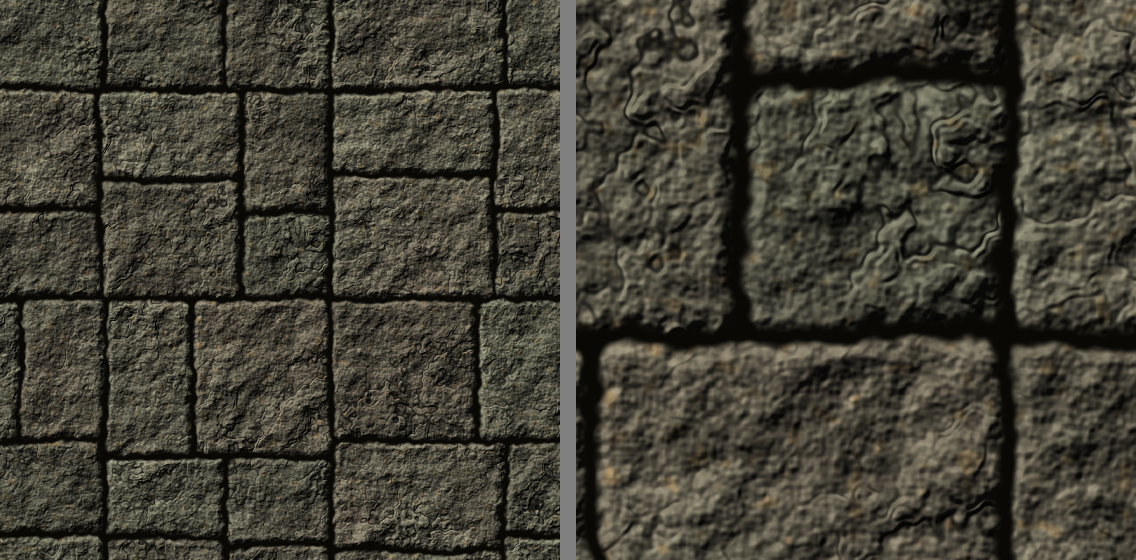
Left, the full canvas; right, a detail of the centre.
This texture is drawn by a Shadertoy shader. Its source:

```glsl
// Old wall of rough olive-grey ashlar blocks with narrow, nearly black joints.
// Recursive random cuts lay out the blocks; jagged ledges and gradient noise form
// a height field that is lit by its slope towards a light at the upper left.

const vec3  STONE_COOL  = vec3(0.286, 0.285, 0.238);
const vec3  STONE_WARM  = vec3(0.296, 0.278, 0.234);
const vec3  RUST_TINT   = vec3(1.12, 0.98, 0.78);
const vec3  JOINT_COLOR = vec3(0.036, 0.033, 0.019);
const vec2  LIGHT_DIR   = vec2(-0.6, 0.8);
const vec2  CRAG_DIR    = vec2(0.6, 0.8);
const vec2  LAYOUT_SHIFT = vec2(0.41, 0.16);
const float LAYOUT_SEED = 17.0;
const float EDGE_WIDTH  = 0.014;   // bevel from joint to block face
const float BEVEL_DEPTH = 0.010;
const float GRAIN_SLOPE = 0.18;    // steepness of the coarsest grain octave
const float GRAIN_GAIN  = 1.13;    // added steepness per finer octave
const float LIGHT_GAIN  = 0.78;
const float CREVICE_DARKNESS = 0.62;
const float SAMPLE_STEP = 0.0017;

vec2 hash2(vec2 p) {
    vec3 q = fract(p.xyx * vec3(0.1031, 0.1030, 0.0973));
    q += dot(q, q.yzx + 33.33);
    return fract((q.xx + q.yz) * q.zy);
}

float cornerSlope(vec2 cell, vec2 offset) {
    return dot(hash2(cell) * 2.0 - 1.0, offset);
}

float gradientNoise(vec2 p) {
    vec2 i = floor(p), f = p - i;
    vec2 u = f * f * f * (f * (f * 6.0 - 15.0) + 10.0);
    vec2 e = vec2(1.0, 0.0);
    float low  = mix(cornerSlope(i, f), cornerSlope(i + e, f - e), u.x);
    float high = mix(cornerSlope(i + e.yx, f - e.yx), cornerSlope(i + 1.0, f - 1.0), u.x);
    return 1.6 * mix(low, high, u.y);
}

// Returns the distance to the block edge, limited to EDGE_WIDTH, and a block id.
vec2 findBlock(vec2 p) {
    // Crooked, chipped edges
    p += 0.007 * vec2(gradientNoise(p * 7.0), gradientNoise(p * 7.0 + 31.7));
    p += 0.004 * vec2(gradientNoise(p * 34.0 + 5.3), gradientNoise(p * 34.0 + 17.9));
    p += 0.003 * gradientNoise(p * 85.0 + 2.1);
    vec2 q = fract(p + LAYOUT_SHIFT);
    vec2 corner = vec2(0.0), size = vec2(1.0);
    float id = 1.0;
    for (int i = 0; i < 6; i++) {
        vec2 rnd = hash2(vec2(id, LAYOUT_SEED + float(i)));
        if (i > 3 && size.x * size.y < mix(0.042, 0.105, rnd.y)) break;
        vec2 axis = size.x > size.y * 1.1 ? vec2(1.0, 0.0) : vec2(0.0, 1.0);
        float extent = dot(size, axis);
        float cut = extent * mix(0.37, 0.63, rnd.x);
        bool beyond = dot(q - corner, axis) > cut;
        corner += beyond ? axis * cut : vec2(0.0);
        size = mix(size, vec2(beyond ? extent - cut : cut), axis);
        id = 2.0 * id + (beyond ? 1.0 : 0.0);
    }
    vec2 inset = min(q - corner, corner + size - q);
    float edge = EDGE_WIDTH - length(max(EDGE_WIDTH - inset, 0.0));
    return vec2(edge, id);
}

// Jagged field whose zero lines are the broken ledges, along a steep diagonal.
float cragField(vec2 p) {
    vec2 w = p + 0.010 * vec2(gradientNoise(p * 26.0), gradientNoise(p * 26.0 + 7.3));
    vec2 s = vec2(0.65 * dot(w, CRAG_DIR), dot(w, vec2(CRAG_DIR.y, -CRAG_DIR.x)));
    return gradientNoise(s * 17.0) + 0.6 * gradientNoise(s * 41.0 + 3.1)
         + 0.4 * gradientNoise(p * 88.0 + 8.7);
}

float surfaceHeight(vec2 p, float edge, float crag, float roughness) {
    float h = BEVEL_DEPTH * smoothstep(0.0, EDGE_WIDTH, edge);
    h += roughness * 0.0036 * (smoothstep(-0.12, 0.12, crag) + smoothstep(0.25, 0.5, crag));

    // Grain, steeper at finer scales
    float frequency = 14.0, steepness = GRAIN_SLOPE;
    for (int i = 0; i < 5; i++) {
        h += steepness / frequency * gradientNoise(p * frequency + float(i) * 13.7);
        frequency *= 2.03;
        steepness *= GRAIN_GAIN;
    }
    return h;
}

void mainImage(out vec4 fragColor, in vec2 fragCoord) {
    vec2 p = fragCoord / iResolution.y;
    vec2 block = findBlock(p);
    vec2 blockRandom = hash2(vec2(block.y, 91.0));

    // Slope towards the light
    float roughness = smoothstep(-0.45, 0.45, gradientNoise(p * 6.0 + block.y * 3.0));
    roughness = mix(0.25, 1.15, roughness) * mix(0.7, 1.1, blockRandom.x);
    vec2 towardLight = p + LIGHT_DIR * SAMPLE_STEP;
    float crag = cragField(p);
    float here = surfaceHeight(p, block.x, crag, roughness);
    float there = surfaceHeight(towardLight, findBlock(towardLight).x,
                                cragField(towardLight), roughness);
    float slope = (here - there) / SAMPLE_STEP;
    float light = clamp(1.0 + LIGHT_GAIN * slope, 0.12, 1.7);

    // Dark crevices at the foot of the ledges
    float crevice = smoothstep(0.14, 0.0, abs(crag + 0.12));
    light *= 1.0 - CREVICE_DARKNESS * min(roughness, 1.0) * crevice;

    // Stone colour: block tint, mottling, speckles and rust
    float mottle = gradientNoise(p * 10.0 + 2.9);
    float warmth = clamp(blockRandom.y + 0.6 * gradientNoise(p * 6.0 + 44.0), 0.0, 1.0);
    vec3 stone = mix(STONE_COOL, STONE_WARM, warmth);
    stone *= mix(1.10, 0.92, blockRandom.x);
    stone *= 1.0 + 0.14 * mottle + 0.12 * gradientNoise(p * 58.0)
           + 0.25 * gradientNoise(p * 190.0 + 9.1);
    float rust = smoothstep(0.3, 0.6, gradientNoise(p * 75.0 + 61.0));
    stone *= mix(vec3(1.0), RUST_TINT, 0.6 * rust);

    // Joints of uneven width swallow the light
    float narrowing = 0.0022 * gradientNoise(p * 13.0 + 71.0);
    float openness = smoothstep(0.0022, 0.0085, block.x + narrowing);
    vec3 color = mix(JOINT_COLOR, stone * light, openness);
    fragColor = vec4(clamp(color, 0.0, 1.0), 1.0);
}
```
